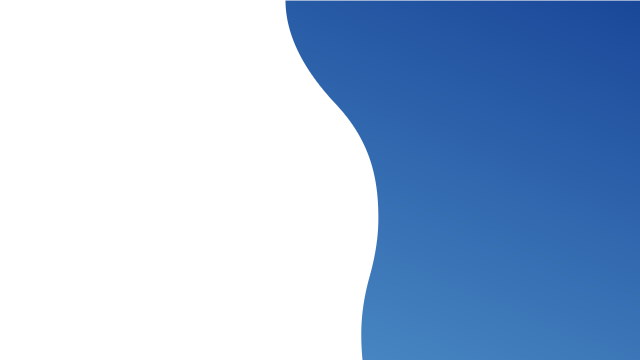
Give the GLSL for this background, as a WebGL 1 fragment shader.

```glsl
precision highp float;
// White page with a wavy-edged blue gradient panel on the right.

uniform vec2 u_resolution;

const vec3 PAGE_WHITE = vec3(1.0);
const vec3 DEEP_BLUE = vec3(0.10, 0.28, 0.60);
const vec3 LIGHT_BLUE = vec3(0.29, 0.54, 0.77);
const float ASPECT = 16.0 / 9.0;

// Cubic through two knots; each knot is (depth, edge x, slope).
float hermite(vec3 a, vec3 b, float depth) {
  float span = b.x - a.x;
  float t = clamp((depth - a.x) / span, 0.0, 1.0);
  float s = 1.0 - t;
  return mix(a.y, b.y, t * t * (3.0 - 2.0 * t))
       + span * t * s * (a.z * s - b.z * t);
}

// Left boundary of the panel, with depth measured down from the top.
float waveEdge(float depth) {
  vec3 top = vec3(0.0, 0.793, 0.0);
  vec3 upperBend = vec3(0.2894, 0.933, 0.94);
  vec3 crest = vec3(0.6065, 1.051, 0.0);
  vec3 lowerBend = vec3(0.7685, 1.0266, -0.28);
  vec3 trough = vec3(0.928, 1.0035, 0.0);
  vec3 bottom = vec3(1.0, 1.007, 0.1);
  if (depth < upperBend.x) return hermite(top, upperBend, depth);
  if (depth < crest.x) return hermite(upperBend, crest, depth);
  if (depth < lowerBend.x) return hermite(crest, lowerBend, depth);
  if (depth < trough.x) return hermite(lowerBend, trough, depth);
  return hermite(trough, bottom, depth);
}

// Approximate signed distance to the wave, positive inside the panel.
float waveDistance(vec2 p) {
  float h = 0.002;
  float slope = (waveEdge(p.y + h) - waveEdge(p.y - h)) / (2.0 * h);
  return (p.x - waveEdge(p.y)) / sqrt(1.0 + slope * slope);
}

// Slanted gradient from the top right to the bottom left of the panel.
vec3 panelColor(vec2 p, float left) {
  float across = (ASPECT - p.x) / (ASPECT - left);
  return mix(DEEP_BLUE, LIGHT_BLUE, clamp(0.29 * across + 0.71 * p.y, 0.0, 1.0));
}

float coverage(float dist, float pixel) {
  return clamp(dist / pixel + 0.5, 0.0, 1.0);
}

void main() {
  vec2 uv = gl_FragCoord.xy / u_resolution;
  vec2 p = vec2(uv.x * ASPECT, 1.0 - uv.y);
  float pixel = 1.0 / u_resolution.y;

  // The panel starts a hair below the top of the page.
  float panel = coverage(waveDistance(p), pixel) * coverage(p.y - 0.0015, pixel);
  gl_FragColor = vec4(mix(PAGE_WHITE, panelColor(p, waveEdge(0.0)), panel), 1.0);
}
```
